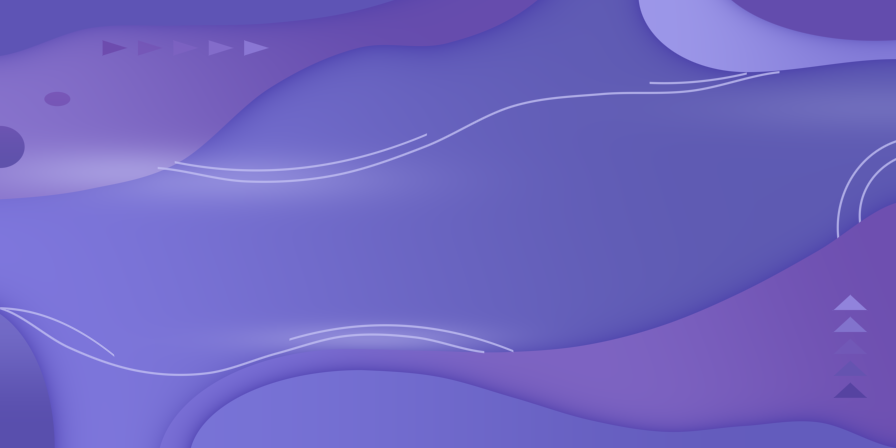
Give the GLSL for this background, as a WebGL 2 fragment shader.

```glsl
#version 300 es
precision highp float;

uniform vec2 u_resolution;
out vec4 outColor;

const vec3 SHADOW = vec3(0.27, 0.22, 0.66);
const vec3 LIGHT = vec3(0.76, 0.75, 0.95);

// Signed distance above a smooth curve through eight evenly spaced heights
float curveDistance(vec2 p, float start, float spacing, float h[8]) {
  float t = clamp((p.x - start) / spacing, 0.0, 6.999);
  int i = int(t);
  float u = t - float(i);
  float a = h[i], b = h[i + 1];
  float m0 = 0.5 * (b - h[max(i - 1, 0)]);
  float m1 = 0.5 * (h[min(i + 2, 7)] - a);
  float k2 = 3.0 * (b - a) - 2.0 * m0 - m1;
  float k3 = 2.0 * (a - b) + m0 + m1;
  float height = a + u * (m0 + u * (k2 + u * k3));
  float slope = (m0 + u * (2.0 * k2 + 3.0 * u * k3)) / spacing;
  return (p.y - height) / sqrt(1.0 + slope * slope);
}

// Height above a parabola through its start, middle and end heights
float arcDistance(vec2 p, vec2 span, vec3 h) {
  float t = (p.x - span.x) / (span.y - span.x);
  return p.y - (h.x * (1.0 - t) * (1.0 - 2.0 * t) + 4.0 * h.y * t * (1.0 - t) + h.z * t * (2.0 * t - 1.0));
}

float ellipseDistance(vec2 p, vec2 center, vec2 radius) {
  vec2 q = (p - center) / radius;
  float k = length(q);
  return k * (k - 1.0) / max(length(q / radius), 0.001);
}

// Upward triangle with its base centered at the origin
float triangleDistance(vec2 q, float halfBase, float height) {
  float side = q.y / height + abs(q.x) / halfBase - 1.0;
  return max(-q.y, side * halfBase * height / length(vec2(halfBase, height)));
}

float glow(vec2 p, vec2 center, vec2 radius) {
  vec2 q = (p - center) / radius;
  return exp(-dot(q, q));
}

float fill(float d, float aa) {
  return 1.0 - smoothstep(-aa, aa, d);
}

float stroke(float d, float x, vec2 span, float aa) {
  float ends = smoothstep(-aa, aa, x - span.x) * smoothstep(-aa, aa, span.y - x);
  return fill(abs(d) - 0.0024, aa) * ends;
}

// Paints a shape over a soft shadow
vec3 layer(vec3 base, vec3 color, float d, float shade, float blur, float aa) {
  base = mix(base, SHADOW, shade * exp(-max(d, 0.0) / blur));
  return mix(base, color, fill(d, aa));
}

void main() {
  vec2 p = gl_FragCoord.xy / u_resolution.y;
  float aa = 0.8 / u_resolution.y;

  // Backdrop and its wide lights
  vec3 color = mix(vec3(0.50, 0.47, 0.87), vec3(0.37, 0.355, 0.70), smoothstep(-0.2, 1.75, p.x + 0.35 * (p.y - 0.4)));
  color = mix(color, LIGHT, 0.38 * glow(p, vec2(0.50, 0.60), vec2(0.36, 0.055)));
  color = mix(color, LIGHT, 0.50 * glow(p, vec2(0.82, 0.24), vec2(0.26, 0.035)));
  color = mix(color, vec3(0.58, 0.58, 0.82), 0.32 * glow(p, vec2(1.96, 0.76), vec2(0.40, 0.055)));

  // Upper left wave and the corner above it
  float wave = -curveDistance(p, 0.0, 0.2, float[8](0.555, 0.578, 0.638, 0.802, 0.893, 0.904, 1.0, 1.234));
  float corner = -curveDistance(p, 0.0, 0.2, float[8](0.875, 0.937, 0.943, 0.948, 0.977, 1.047, 1.16, 1.3));
  vec3 violet = mix(vec3(0.53, 0.45, 0.80), vec3(0.40, 0.30, 0.68), smoothstep(-0.1, 1.1, p.x + 0.5 * (p.y - 0.7)));
  violet = mix(violet, LIGHT, 0.55 * glow(p, vec2(0.30, 0.615), vec2(0.32, 0.055)));
  color = layer(color, violet, wave, 0.15 + 0.5 * smoothstep(0.35, 0.6, p.x), 0.03, aa);
  color = layer(color, vec3(0.37, 0.33, 0.71), corner, 0.4 * fill(wave, aa), 0.025, aa);

  // Discs on the wave
  vec3 discColor = mix(vec3(0.37, 0.32, 0.67), vec3(0.47, 0.34, 0.72), smoothstep(0.62, 0.80, p.y));
  float discs = min(ellipseDistance(p, vec2(0.0, 0.672), vec2(0.055, 0.047)), ellipseDistance(p, vec2(0.128, 0.779), vec2(0.029, 0.016)));
  color = mix(color, discColor, fill(discs, aa));

  // Upper right drop and its violet cap
  float drop = p.x < 1.667 ? ellipseDistance(p, vec2(1.667, 1.013), vec2(0.242, 0.174))
                           : 0.839 + 0.029 * smoothstep(1.667, 2.0, p.x) - p.y;
  vec3 lavender = mix(vec3(0.61, 0.59, 0.91), vec3(0.52, 0.49, 0.85), smoothstep(1.45, 2.0, p.x));
  color = layer(color, lavender, drop, 0.6, 0.022, aa);
  float cap = ellipseDistance(p, vec2(1.953, 1.091), vec2(0.37, 0.182));
  color = layer(color, vec3(0.39, 0.30, 0.68), cap, 0.35 * fill(drop, aa), 0.018, aa);

  // Lower left mound
  vec3 moundColor = mix(vec3(0.35, 0.31, 0.68), vec3(0.45, 0.42, 0.78), smoothstep(0.05, 0.30, p.y));
  color = layer(color, moundColor, ellipseDistance(p, vec2(-0.078, 0.0), vec2(0.20, 0.325)), 0.55, 0.028, aa);

  // Lower right wave and the hill in front of it
  float swell = p.x < 0.781 ? ellipseDistance(p, vec2(0.781, -0.042), vec2(0.43, 0.263))
    : curveDistance(p, 0.781, 0.1741, float[8](0.221, 0.217, 0.214, 0.229, 0.273, 0.346, 0.440, 0.547));
  float hill = p.x < 0.807 ? ellipseDistance(p, vec2(0.807, -0.029), vec2(0.385, 0.203))
    : curveDistance(p, 0.807, 0.1704, float[8](0.174, 0.159, 0.112, 0.062, 0.036, 0.049, 0.057, 0.0));
  vec3 swellColor = mix(vec3(0.48, 0.44, 0.84), vec3(0.49, 0.39, 0.76), smoothstep(0.5, 1.2, p.x));
  swellColor = mix(swellColor, vec3(0.43, 0.31, 0.69), smoothstep(1.3, 2.1, p.x + 0.4 * (p.y - 0.2)));
  color = layer(color, swellColor, swell, 0.3 + 0.25 * smoothstep(1.0, 1.4, p.x), 0.025, aa);
  vec3 hillColor = mix(vec3(0.47, 0.45, 0.84), vec3(0.39, 0.36, 0.74), smoothstep(0.4, 1.7, p.x));
  color = layer(color, hillColor, hill, 0.6 * fill(swell, aa), 0.022, aa);

  // Two rows of fading triangles
  for (int i = 0; i < 5; i++) {
    float n = float(i);
    vec2 right = p - vec2(0.229 + 0.079 * n, 0.893);
    vec3 rowColor = mix(vec3(0.42, 0.28, 0.67), vec3(0.56, 0.49, 0.85), n / 4.0);
    color = mix(color, rowColor, 0.85 * fill(triangleDistance(right.yx, 0.017, 0.055), aa));
    vec2 up = p - vec2(1.898, 0.112 + 0.049 * n);
    vec3 stackColor = mix(vec3(0.32, 0.25, 0.62), vec3(0.59, 0.55, 0.89), n / 4.0);
    float opacity = i == 2 ? 0.3 : 0.85;
    color = mix(color, stackColor, opacity * fill(triangleDistance(up, 0.037, 0.034), aa));
  }

  // Fine light lines
  float upperLine = curveDistance(p, 0.352, 0.1983, float[8](0.625, 0.595, 0.609, 0.672, 0.763, 0.790, 0.797, 0.839));
  float lowerLine = curveDistance(p, 0.0, 0.1544, float[8](0.312, 0.224, 0.172, 0.167, 0.211, 0.250, 0.247, 0.214));
  float lines = max(stroke(upperLine, p.x, vec2(0.352, 1.74), aa), stroke(lowerLine, p.x, vec2(0.0, 1.081), aa));
  lines = max(lines, stroke(arcDistance(p, vec2(0.39, 0.953), vec3(0.638, 0.625, 0.70)), p.x, vec2(0.39, 0.953), aa));
  lines = max(lines, stroke(arcDistance(p, vec2(1.45, 1.667), vec3(0.815, 0.818, 0.836)), p.x, vec2(1.45, 1.667), aa));
  lines = max(lines, stroke(arcDistance(p, vec2(0.0, 0.255), vec3(0.312, 0.284, 0.206)), p.x, vec2(0.0, 0.255), aa));
  lines = max(lines, stroke(arcDistance(p, vec2(0.646, 1.146), vec3(0.242, 0.273, 0.216)), p.x, vec2(0.646, 1.146), aa));
  float rings = min(abs(ellipseDistance(p, vec2(2.057, 0.492), vec2(0.187, 0.202))), abs(ellipseDistance(p, vec2(2.07, 0.518), vec2(0.151, 0.143))));
  lines = max(lines, fill(rings - 0.0024, aa) * (1.0 - fill(swell, aa)));
  color = mix(color, LIGHT, 0.8 * lines);

  outColor = vec4(color, 1.0);
}
```
